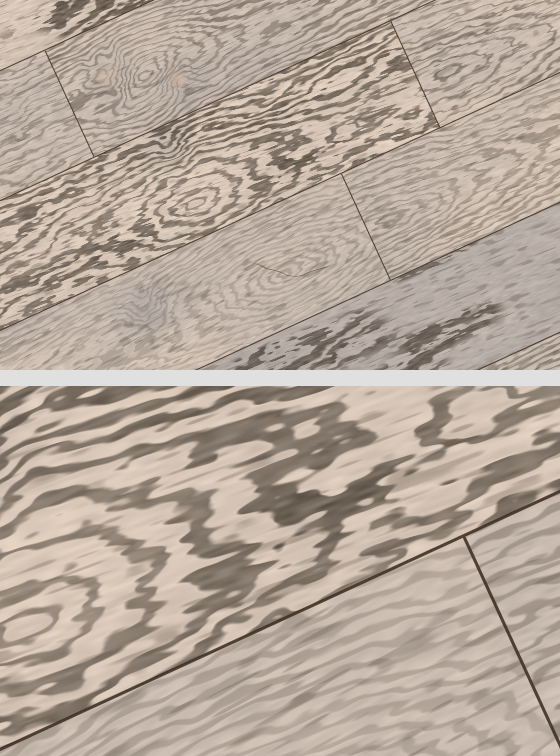
Top: the whole. Bottom: its middle third, enlarged.
Write a Shadertoy shader that draws this texture.

```glsl
#define PLANK_ANGLE 0.432
#define PLANK_WIDTH 0.3188
#define SEAM_OFFSET 0.0968
#define SEAM_HALF 0.0014
#define FIGURE_REACH 0.12
#define RAGGEDNESS 0.55
#define FIBRE_DEPTH 0.15
#define CREAM vec3(0.87, 0.80, 0.735)
#define SMOKE vec3(0.70, 0.665, 0.645)
#define GRAIN vec3(0.33, 0.29, 0.25)
#define SEAM_COLOR vec3(0.24, 0.18, 0.14)

// End joint along each row, from the lowest row up
const float JOINTS[6] = float[6](0.1, 0.1, 1.06, 1.354, 0.472, 1.5);

// Per plank: figure centre along, centre across (0..1), stretch, rings per unit
const vec4 FIGURE[9] = vec4[9](
    vec4(1.0, -0.5, 6.0, 70.0), vec4(1.15, 0.5, 6.0, 24.0), vec4(0.81, 0.42, 2.2, 75.0),
    vec4(1.12, 0.5, 3.2, 62.0), vec4(0.663, 0.28, 2.0, 44.0), vec4(1.43, 0.4, 2.8, 45.0),
    vec4(0.35, 1.0, 4.0, 42.0), vec4(0.68, 0.45, 2.0, 75.0), vec4(0.45, 0.5, 4.0, 30.0));

// Per plank: grain contrast, line width, greyness, warp
const vec4 FINISH[9] = vec4[9](
    vec4(0.55, 0.35, 0.3, 0.02), vec4(0.8, 0.45, 0.85, 0.07), vec4(0.3, 0.36, 0.4, 0.022),
    vec4(0.45, 0.36, 0.35, 0.025), vec4(0.88, 0.4, 0.05, 0.045), vec4(0.6, 0.27, 0.3, 0.035),
    vec4(0.45, 0.26, 0.35, 0.04), vec4(0.58, 0.38, 0.4, 0.022), vec4(0.85, 0.42, 0.1, 0.07));

// Knots: along, across, radius, tan heart
const vec4 KNOTS[4] = vec4[4](
    vec4(0.60, 0.595, 0.06, 0.7), vec4(0.77, 0.517, 0.045, 1.0),
    vec4(0.67, 0.358, 0.04, 0.2), vec4(0.43, -0.011, 0.05, 0.1));

float hash(vec2 p) {
    return fract(sin(dot(p, vec2(127.1, 311.7))) * 43758.55);
}

float noise(vec2 p) {
    vec2 i = floor(p), f = fract(p);
    f = f * f * (3.0 - 2.0 * f);
    return mix(mix(hash(i), hash(i + vec2(1, 0)), f.x),
               mix(hash(i + vec2(0, 1)), hash(i + vec2(1, 1)), f.x), f.y);
}

float coverage(float dist, float halfWidth, float pixel) {
    return clamp((halfWidth - dist) / pixel + 0.5, 0.0, 1.0);
}

void mainImage(out vec4 fragColor, in vec2 fragCoord) {
    float pixel = 1.0 / iResolution.y;
    vec2 p = fragCoord * pixel;
    float c = cos(PLANK_ANGLE), s = sin(PLANK_ANGLE);
    vec2 q = vec2(c * p.x + s * p.y, c * p.y - s * p.x);

    // Plank layout
    float across = (q.y - SEAM_OFFSET) / PLANK_WIDTH;
    float row = floor(across);
    float joint = JOINTS[clamp(int(row) + 3, 0, 5)];
    int id = clamp(2 * int(row) + 4 + int(step(joint, q.x)), 0, 8);
    vec4 figure = FIGURE[id], finish = FINISH[id];
    vec2 seed = vec2(float(id) * 17.3, float(id) * 9.1);

    // Growth rings: stretched ovals that straighten away from the centre
    vec2 d = q - vec2(figure.x, (row + figure.y) * PLANK_WIDTH + SEAM_OFFSET);
    d.x = FIGURE_REACH * tanh(d.x / (figure.z * FIGURE_REACH));
    float height = length(d);
    height += finish.w * (noise(q * vec2(5.0, 13.0) + seed) - 0.5);
    height += 0.45 * finish.w * (noise(q * vec2(16.0, 34.0) + seed) - 0.5);

    // Knots push the rings aside
    float halo = 0.0, heart = 0.0;
    for (int i = 0; i < 4; i++) {
        vec4 knot = KNOTS[i];
        float sameRow = 1.0 - step(0.5, abs(floor((knot.y - SEAM_OFFSET) / PLANK_WIDTH) - row));
        vec2 k = (q - knot.xy) / knot.z;
        k += 0.5 * (vec2(noise(q * 30.0), noise(q * 30.0 + 50.0)) - 0.5);
        float bump = sameRow * exp(-dot(k, k));
        height += knot.z * bump;
        halo = max(halo, sameRow * exp(-0.5 * dot(k, k)));
        heart = max(heart, knot.w * sameRow * exp(-5.0 * dot(k, k)));
    }

    // Fibres, slightly slanted in each plank
    vec2 fibre = q + vec2(0.0, q.x * 0.16 * (hash(seed) - 0.5));
    float coarse = noise(fibre * vec2(42.0, 150.0) + seed);
    float fine = noise(fibre * vec2(55.0, 260.0) + seed + 40.0);
    float patches = noise(q * vec2(4.0, 15.0) + seed + 7.0);

    // Ragged dark late wood
    float phase = height * figure.w;
    float edge = min(0.12 + fwidth(phase) * 0.8, 0.5);
    phase += RAGGEDNESS * (coarse - 0.5) + 0.2 * (fine - 0.5);
    float ring = abs(fract(phase) - 0.5) * 2.0;
    float width = finish.y * (0.65 + 0.7 * patches);
    float line = 1.0 - smoothstep(width - edge, width + edge, ring);
    float clump = mix(smoothstep(0.38, 0.62, patches), 0.6 + 0.4 * patches,
                      smoothstep(26.0, 44.0, figure.w));
    line *= finish.x * clump * (0.7 + 0.45 * fine) * (1.0 - 0.8 * heart);

    // Stained wood
    float cloud = noise(q * vec2(3.0, 7.0) + seed + 21.0);
    float grey = clamp(finish.z + 0.45 * (cloud - 0.5) + 0.45 * halo, 0.0, 1.0);
    vec3 color = mix(CREAM, SMOKE, grey);
    color = mix(color, vec3(0.83, 0.73, 0.64), heart);
    color *= 1.0 + FIBRE_DEPTH * (0.6 * fine + 0.4 * coarse - 0.55);
    float pores = smoothstep(0.68, 0.9, noise(fibre * vec2(28.0, 190.0) + seed + 90.0));
    color = mix(color, GRAIN, 0.28 * pores * (1.0 - heart));
    color = mix(color, GRAIN, clamp(line, 0.0, 1.0));

    // Drying crack in the pale oval
    float bend = 0.253 + 0.3 * abs(p.x - 0.8) + 0.012 * (noise(p * 45.0) - 0.5);
    float crack = coverage(abs(p.y - bend), 0.001, pixel) * coverage(abs(p.x - 0.79), 0.1, 0.04);
    color = mix(color, GRAIN, 0.75 * crack);

    // Seams between rows and at plank ends
    float rowDist = (0.5 - abs(fract(across) - 0.5)) * PLANK_WIDTH;
    float seam = coverage(min(rowDist, abs(q.x - joint)), SEAM_HALF, pixel);
    color = mix(color, SEAM_COLOR, 0.88 * seam);
    fragColor = vec4(color, 1.0);
}
```
